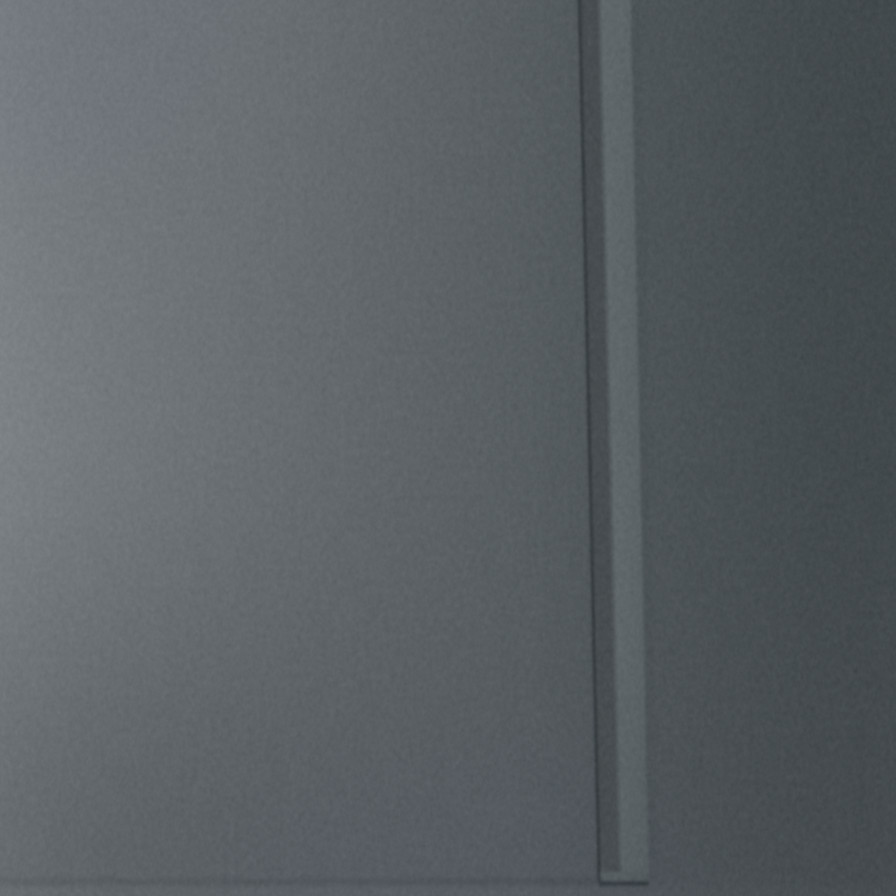
Reproduce this texture procedurally as a three.js fragment shader.

```glsl
// Brushed grey metal panels lit from the left, split by a slanted vertical groove.
varying vec2 vUv;

// Lighting across the panels
const vec3 LIT_COLOR = vec3(0.488, 0.510, 0.521);
const vec3 MID_COLOR = vec3(0.326, 0.352, 0.365);
const vec3 SHADE_COLOR = vec3(0.260, 0.286, 0.296);
const vec3 COOL_TINT = vec3(-0.006, -0.008, 0.008);
const float LOWER_FALLOFF = 0.085;

// Groove edges: x at the bottom, x at the top
const vec2 GROOVE_LEFT = vec2(0.6690, 0.6465);
const vec2 GROOVE_FOLD = vec2(0.6930, 0.6690);
const vec2 GROOVE_RIGHT = vec2(0.7245, 0.7040);
const float GROOVE_END = 0.016;
const vec3 GROOVE_DARK = vec3(0.280, 0.304, 0.314);
const vec3 GROOVE_LIGHT = vec3(0.370, 0.398, 0.414);

const float SEAM_Y = 0.016;
const float EDGE_SOFT = 0.0030;
const float FOLD_SOFT = 0.0045;
const float OUTLINE_WIDTH = 0.0026;
const float GRAIN_SCALE = 145.0;
const float GRAIN_AMOUNT = 0.038;
const float MOTTLE_SCALE = 38.0;
const float MOTTLE_AMOUNT = 0.008;

vec2 hashGradient(vec2 cell) {
  vec3 p = fract(cell.xyx * vec3(0.1031, 0.1030, 0.0973));
  p += dot(p, p.yzx + 33.33);
  return fract((p.xx + p.yz) * p.zy) * 2.0 - 1.0;
}

float gradientNoise(vec2 p) {
  vec2 i = floor(p);
  vec2 f = fract(p);
  vec2 u = f * f * f * (f * (f * 6.0 - 15.0) + 10.0);
  vec2 e = vec2(1.0, 0.0);
  float a = dot(hashGradient(i), f);
  float b = dot(hashGradient(i + e), f - e);
  float c = dot(hashGradient(i + e.yx), f - e.yx);
  float d = dot(hashGradient(i + e.xx), f - e.xx);
  return mix(mix(a, b, u.x), mix(c, d, u.x), u.y);
}

float grain(vec2 uv) {
  float sum = 0.0;
  float weight = 0.6;
  vec2 p = uv * GRAIN_SCALE * vec2(1.0, 0.8);
  for (int i = 0; i < 3; i++) {
    sum += weight * gradientNoise(p);
    p = mat2(0.8, 0.6, -0.6, 0.8) * p * 1.6 + 17.3;
    weight *= 0.8;
  }
  return sum;
}

float stepSoft(float edge, float x) {
  return smoothstep(edge - EDGE_SOFT, edge + EDGE_SOFT, x);
}

// Narrow bell around zero
float line(float offset, float width) {
  return exp(-offset * offset / (width * width));
}

vec3 panelLight(vec2 uv) {
  float fade = pow(clamp(uv.x / 0.66, 0.0, 1.0), 0.84);
  vec3 color = mix(LIT_COLOR, MID_COLOR, fade);
  color = mix(color, SHADE_COLOR, smoothstep(0.56, 1.0, uv.x));

  // Dimming toward the floor and a cooler upper left corner
  float low = 1.0 - smoothstep(0.0, 0.55, uv.y);
  color -= LOWER_FALLOFF * low * (1.0 - smoothstep(0.0, 0.75, uv.x));
  vec2 fromCorner = uv - vec2(0.0, 1.0);
  float corner = exp(-14.0 * dot(fromCorner, fromCorner));
  color += COOL_TINT * (corner + 0.4 * low) - 0.018 * corner;
  color += 0.012 * line(uv.x - 0.27, 0.2) * smoothstep(0.5, 1.0, uv.y);

  // The far right brightens a little near the floor
  color += 0.012 * low * smoothstep(0.7, 1.0, uv.x);
  return color;
}

void main() {
  vec2 uv = vUv;
  vec3 color = panelLight(uv);

  // Faint seam along the lower edge of the left panel
  float leftPanel = 1.0 - stepSoft(0.671, uv.x);
  color -= 0.026 * leftPanel * line(uv.y - SEAM_Y, 0.005);
  color += 0.010 * line(uv.y - SEAM_Y + 0.012, 0.008);

  // Groove: shadowed wall, then a wall catching light
  float left = mix(GROOVE_LEFT.x, GROOVE_LEFT.y, uv.y);
  float fold = mix(GROOVE_FOLD.x, GROOVE_FOLD.y, uv.y);
  float right = mix(GROOVE_RIGHT.x, GROOVE_RIGHT.y, uv.y);
  float above = stepSoft(GROOVE_END, uv.y);
  float span = stepSoft(left, uv.x) * (1.0 - stepSoft(right, uv.x));
  float lit = smoothstep(fold - FOLD_SOFT, fold + FOLD_SOFT, uv.x);
  float across = clamp((uv.x - fold) / (right - fold), 0.0, 1.0);
  vec3 wall = GROOVE_LIGHT + 0.020 * (0.5 - across);
  wall -= 0.024 * (1.0 - smoothstep(0.0, 0.4, uv.y));
  vec3 groove = mix(GROOVE_DARK, wall, lit);

  // Lit lip and dark rim closing the lower end
  groove = mix(groove, wall - 0.015, 1.0 - stepSoft(0.027, uv.y));
  color = mix(color, groove, span * above);
  color -= 0.085 * span * line(uv.y - 0.014, 0.0035);

  // Dark outline on the left, faint contact shade on the right
  color -= 0.075 * above * line(uv.x - left, OUTLINE_WIDTH);
  color -= 0.010 * above * line(uv.x - right - 0.005, 0.006);

  color += GRAIN_AMOUNT * grain(uv);
  color += MOTTLE_AMOUNT * gradientNoise(uv * MOTTLE_SCALE * vec2(1.0, 0.7));
  gl_FragColor = vec4(color, 1.0);
}
```
